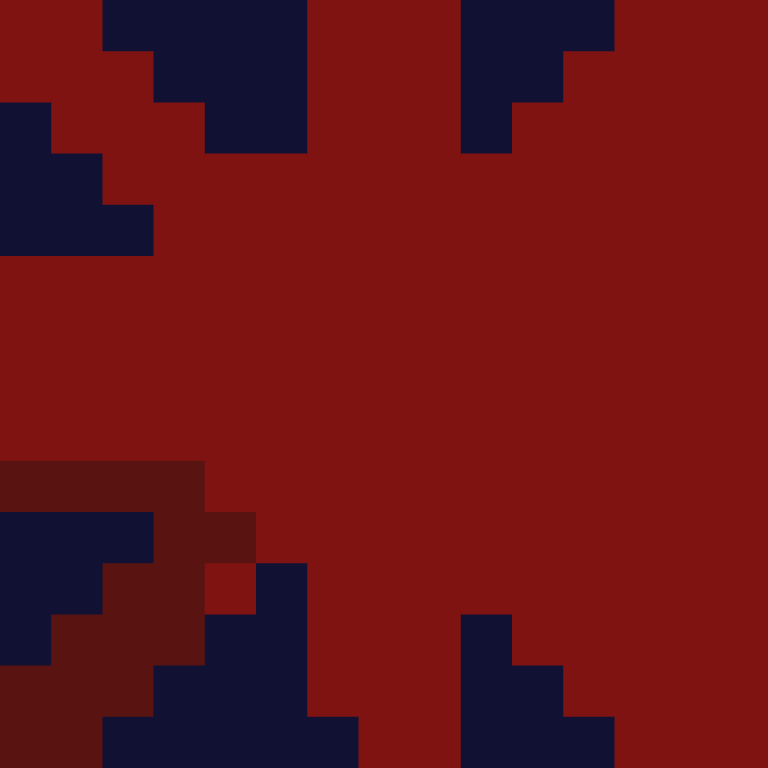
Write a Shadertoy shader that draws this background.

```glsl
// A blocky field of red bands and navy stepped triangles on a coarse square grid.
// Each cell is classified by its column and its row distance from the middle row,
// so the staircases are plain diagonals; cell edges are smoothed by supersampling.

#define GRID 15.0
#define MID_ROW 7.0
#define SAMPLES 4
#define RED vec3(0.498, 0.075, 0.065)
#define NAVY vec3(0.068, 0.068, 0.200)
#define MAROON vec3(0.350, 0.075, 0.068)

bool isCell(vec2 cell, vec2 target) {
    return all(lessThan(abs(cell - target), vec2(0.5)));
}

bool isNavy(vec2 cell) {
    float rise = abs(cell.y - MID_ROW);
    bool lower = cell.y < MID_ROW;

    // Triangles on the left edge, narrowing away from the middle row
    bool side = rise > 2.5 && cell.x + rise < 5.5;

    // Triangles left of the upright band; the lower one is a row taller
    bool inner = cell.x < 5.5 && cell.x + rise > 8.5 && rise > (lower ? 3.5 : 4.5);

    // Triangles right of the upright band
    bool outer = cell.x > 8.5 && cell.x - rise < 4.5;

    // Single step jutting into the foot of the band
    bool foot = isCell(cell, vec2(6.0, 0.0));

    return side || inner || outer || foot;
}

bool isMaroon(vec2 cell) {
    // Shaded diagonal at lower left, with one step at its elbow
    float rise = MID_ROW - cell.y;
    bool diagonal = rise > 1.5 && cell.x < 3.5 && cell.x + rise < 8.5;
    return diagonal || isCell(cell, vec2(4.0, 4.0));
}

vec3 cellColor(vec2 uv) {
    vec2 cell = floor(uv * GRID);
    if (isNavy(cell)) return NAVY;
    return isMaroon(cell) ? MAROON : RED;
}

void mainImage(out vec4 fragColor, in vec2 fragCoord) {
    // Average a small grid of points inside each pixel
    vec3 total = vec3(0.0);
    for (int j = 0; j < SAMPLES; j++) {
        for (int i = 0; i < SAMPLES; i++) {
            vec2 offset = (vec2(i, j) + 0.5) / float(SAMPLES) - 0.5;
            total += cellColor((fragCoord + offset) / iResolution.xy);
        }
    }
    fragColor = vec4(total / float(SAMPLES * SAMPLES), 1.0);
}
```
